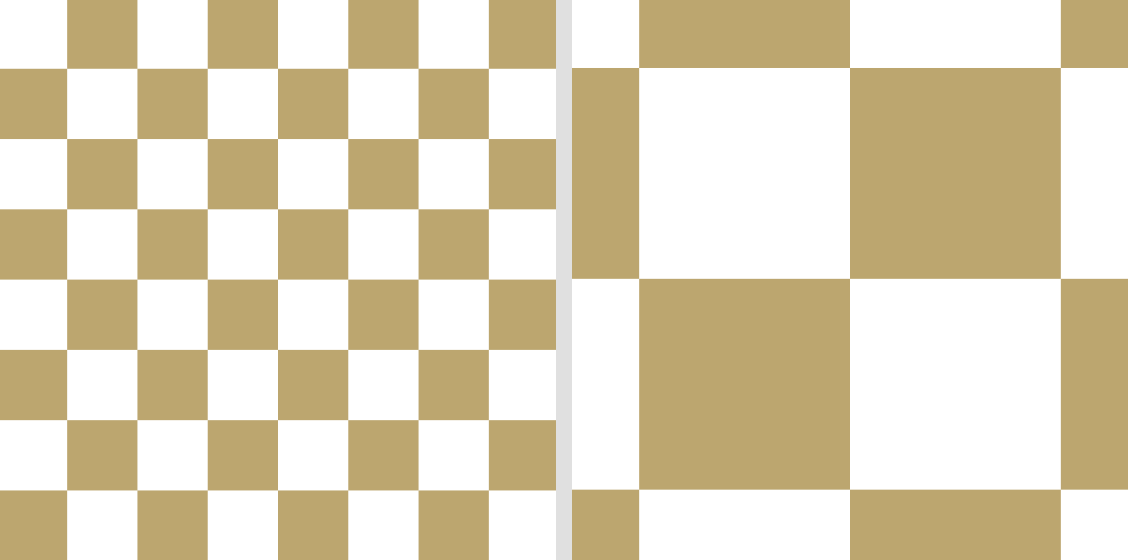
Left, the full canvas; right, a detail of the centre.
Give the GLSL for this pattern, as a WebGL 1 fragment shader.

```glsl
precision highp float;
// Flat checkerboard of tan and white squares, centred on the canvas.

uniform vec2 u_resolution;

const float CELL_SIZE = 0.1255;              // side of a square, in canvas heights
const vec2 GRID_CENTER = vec2(0.0, 0.0007);  // central crossing, from the canvas middle
const vec3 TAN = vec3(0.737, 0.651, 0.435);
const vec3 WHITE = vec3(1.0);

// Wave that flips between +1 and -1 at whole numbers, smoothed over one pixel.
float squareWave(float x, float pixel) {
  float side = 1.0 - 2.0 * mod(floor(x), 2.0);
  float edgeDistance = 0.5 - abs(fract(x) - 0.5);
  return side * clamp(2.0 * edgeDistance / pixel, 0.0, 1.0);
}

// Share of tan at a point measured in cells.
float checker(vec2 cell, float pixel) {
  return 0.5 + 0.5 * squareWave(cell.x, pixel) * squareWave(cell.y, pixel);
}

void main() {
  // Cell coordinates, with the origin at the central crossing
  vec2 point = (gl_FragCoord.xy - 0.5 * u_resolution) / u_resolution.y;
  vec2 cell = (point - GRID_CENTER) / CELL_SIZE;
  float pixel = 1.0 / (u_resolution.y * CELL_SIZE);

  gl_FragColor = vec4(mix(WHITE, TAN, checker(cell, pixel)), 1.0);
}
```
